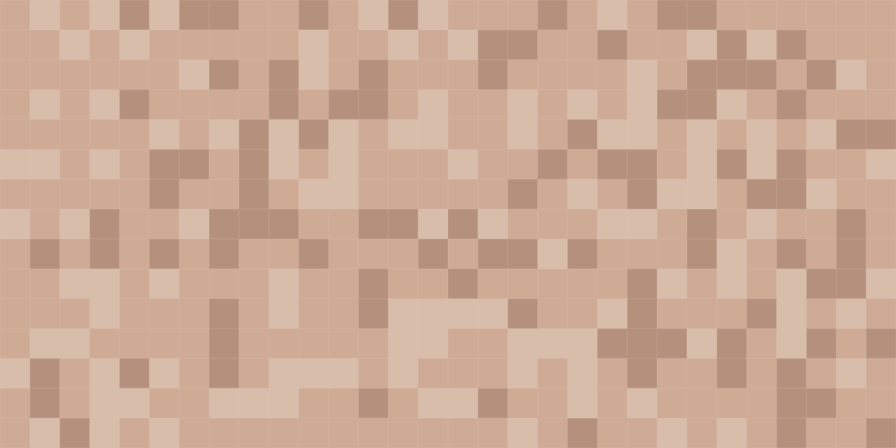
A Shadertoy shader for this pattern:

```glsl
#define ROWS 15.0
#define SEED 37u
#define BASE_TONE vec3(0.81, 0.67, 0.59)
#define DARK_TONE vec3(0.71, 0.57, 0.49)
#define LIGHT_TONE vec3(0.85, 0.74, 0.67)
#define SEAM_TONE vec3(0.89, 0.79, 0.72)
#define DARK_SHARE 0.24
#define LIGHT_SHARE 0.22
#define SEAM_WIDTH 0.045
#define SEAM_STRENGTH 0.14

// Integer hash of a cell, in 0..1
float cellHash(vec2 cell) {
    uvec2 q = uvec2(ivec2(cell)) * uvec2(1597u, 3821u);
    uint n = q.x ^ (q.y + SEED * 7919u);
    n = (n ^ (n >> 16)) * 0x7feb352du;
    n = (n ^ (n >> 15)) * 0x846ca68bu;
    n ^= n >> 16;
    return float(n >> 8) / 16777216.0;
}

// Each square takes one of three flat tones
vec3 cellTone(vec2 cell) {
    float h = cellHash(cell);
    if (h < DARK_SHARE) return DARK_TONE;
    return h < DARK_SHARE + LIGHT_SHARE ? LIGHT_TONE : BASE_TONE;
}

void mainImage(out vec4 fragColor, in vec2 fragCoord) {
    float pixel = ROWS / iResolution.y;
    vec2 p = fragCoord * pixel;

    // Blend the four squares around the nearest corner over one pixel
    vec2 corner = floor(p + 0.5);
    vec2 offset = p - corner;
    vec2 blend = clamp(offset / pixel + 0.5, 0.0, 1.0);
    vec3 below = mix(cellTone(corner - 1.0), cellTone(corner - vec2(0.0, 1.0)), blend.x);
    vec3 above = mix(cellTone(corner - vec2(1.0, 0.0)), cellTone(corner), blend.x);
    vec3 color = mix(below, above, blend.y);

    // Faint pale seams, weighted by their coverage of the pixel
    vec2 low = max(offset - 0.5 * pixel, vec2(-0.5 * SEAM_WIDTH));
    vec2 high = min(offset + 0.5 * pixel, vec2(0.5 * SEAM_WIDTH));
    vec2 seam = clamp((high - low) / pixel, 0.0, 1.0);
    color = mix(color, SEAM_TONE, SEAM_STRENGTH * max(seam.x, seam.y));

    fragColor = vec4(color, 1.0);
}
```
